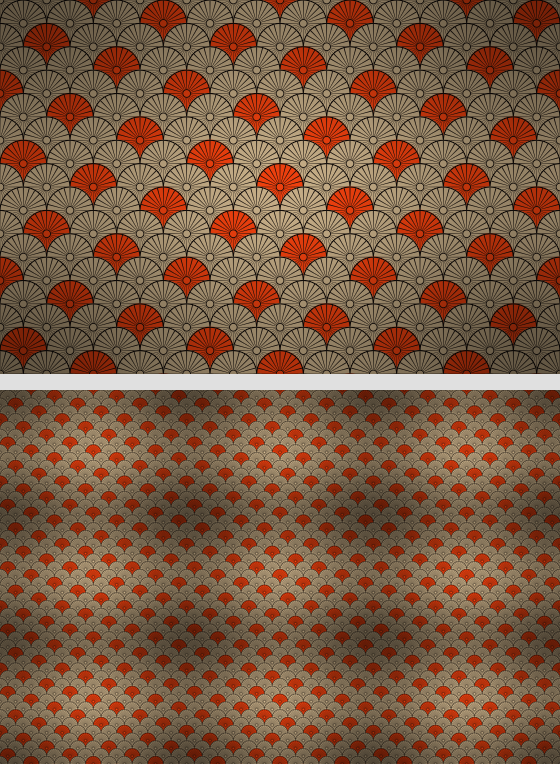
Top, the tile; bottom, the same tile 3 across and 3 down.
Reproduce this pattern procedurally as a WebGL 2 fragment shader.

```glsl
#version 300 es
precision highp float;

uniform vec2 u_resolution;
out vec4 fragColor;

#define FANS_ACROSS 12.0
#define ROWS_DOWN 16.0
#define SPOKES 24.0
#define RIM_HALF 0.026
#define SPOKE_INNER 0.005
#define SPOKE_OUTER 0.019
#define HUB_RADIUS 0.165
#define HUB_HALF 0.019
#define EDGE_SHADE 0.25
#define SAND vec3(0.77, 0.675, 0.525)
#define VERMILION vec3(0.93, 0.25, 0.055)
#define INK vec3(0.06, 0.04, 0.03)

const float TAU = 6.2831853;

// Coverage of a shape with signed distance dist, smoothed over one pixel
float cover(float dist, float pixel) {
    return clamp(0.5 - dist / pixel, 0.0, 1.0);
}

// Coverage of a line, kept in proportion to its width when under a pixel
float lineCover(float dist, float halfWidth, float pixel) {
    return cover(dist - halfWidth, pixel) - cover(dist + halfWidth, pixel);
}

// One fan of radius 1 around the origin: spokes, hub and rim over a flat fill
vec3 drawFan(vec2 q, vec3 fill, float pixel) {
    float radius = length(q);
    float turn = atan(q.x, q.y) * SPOKES / TAU;
    float spokeDist = abs(fract(turn + 0.5) - 0.5) * TAU / SPOKES * radius;
    // Spokes widen to the rim, but stay fine in the lower half
    float upper = smoothstep(-0.2, 0.2, q.y / max(radius, 0.001));
    float taper = radius * mix(0.4, 1.0, upper);
    float spokeHalf = mix(SPOKE_INNER, SPOKE_OUTER, taper);
    float ink = lineCover(spokeDist, spokeHalf, pixel);
    ink *= 1.0 - cover(radius - HUB_RADIUS, pixel);
    ink = max(ink, lineCover(abs(radius - HUB_RADIUS), HUB_HALF, pixel));
    ink = max(ink, lineCover(abs(radius - 1.0), RIM_HALF, pixel));
    return mix(fill, INK, ink);
}

// Every fourth fan of a row is red; the red ones step 3 radii per row
vec3 fanFill(vec2 center) {
    float phase = mod(center.x + 3.0 * center.y - 4.0, 8.0);
    return phase < 0.5 || phase > 7.5 ? VERMILION : SAND;
}

void main() {
    vec2 uv = gl_FragCoord.xy / u_resolution;
    vec2 p = uv * vec2(2.0 * FANS_ACROSS, ROWS_DOWN);
    float pixel = 2.0 * FANS_ACROSS / u_resolution.x;

    // Overlapping rows, painted from the back (upper) to the front (lower)
    vec3 color = INK;
    for (int i = 1; i >= -1; i--) {
        float row = floor(p.y) + float(i);
        float column = 2.0 * floor((p.x - row) * 0.5 + 0.5) + row;
        vec2 center = vec2(column, row);
        vec2 q = p - center;
        vec3 fan = drawFan(q, fanFill(center), pixel);
        color = mix(color, fan, cover(length(q) - 1.0 - RIM_HALF, pixel));
    }

    // Periodic vignette, level at the borders so that it wraps
    vec2 edge = 0.5 + 0.5 * cos(TAU * uv);
    color *= 1.0 - EDGE_SHADE * (edge.x + edge.y);

    fragColor = vec4(color, 1.0);
}
```
